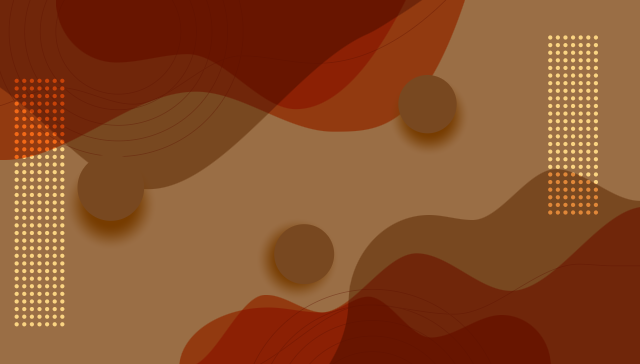
A Shadertoy shader for this background:

```glsl
// Draws overlapping earthy waves with thin contour lines, shaded discs and dot grids.
#define SPAN 768.0          // canvas width in design units
#define DOT_PITCH 9.13
#define DOT_RADIUS 2.5
#define LINE_WIDTH 0.9
#define LINE_ALPHA 0.5
#define RING_GAP 18.7
#define SHADOW_REACH 1.4
#define TAN vec3(0.604, 0.431, 0.271)
#define BROWN vec3(0.471, 0.282, 0.125)
#define SHADOW vec3(0.465, 0.235, 0.0)
#define LINE_COLOR vec3(0.36, 0.06, 0.0)

// Curve pieces: an eased climb, a quarter ellipse and a one-sided power.
float ease(float x, float a, float b, float height) { return height * smoothstep(a, b, x); }
float arc(float t) { t = max(t, 0.0); return sqrt(max(0.0, 1.0 - t * t)); }
float bend(float t, float power) { return pow(max(t, 0.0), power); }

// Heights are measured downward from the top edge.
float upperBrown(float x) {
    return 82.0 + ease(x, -60.0, 178.0, 145.0) - ease(x, 178.0, 480.0, 195.0)
         - ease(x, 440.0, 560.0, 55.0);
}
float upperOrange(float x) {
    return 192.0 - ease(x, 5.0, 235.0, 82.0) + ease(x, 235.0, 400.0, 48.0)
         - 158.0 * bend((x - 400.0) / 158.0, 3.0);
}
float upperRed(float x) {
    return 75.0 * arc((140.0 - x) / 73.0) - ease(x, 140.0, 225.0, 10.0)
         + ease(x, 225.0, 355.0, 66.0) - 131.0 * bend((x - 355.0) / 132.0, 2.0);
}
float lowerBrown(float x) {
    return 365.0 - 107.0 * arc((515.0 - x) / 97.0) + ease(x, 515.0, 567.0, 6.0)
         - ease(x, 567.0, 667.0, 61.0) + ease(x, 667.0, 768.0, 38.0);
}
float lowerOrange(float x) {
    return 442.0 - 73.0 * arc((322.0 - x) / 107.0) + ease(x, 322.0, 385.0, 6.0)
         - ease(x, 385.0, 500.0, 71.0) + ease(x, 500.0, 613.0, 45.0)
         - ease(x, 613.0, 775.0, 101.0);
}
float lowerRed(float x) {
    return 440.0 - ease(x, 225.0, 318.0, 86.0) + ease(x, 320.0, 388.0, 21.0)
         - ease(x, 388.0, 442.0, 19.0) + ease(x, 442.0, 517.0, 49.0)
         - ease(x, 517.0, 602.0, 27.0) + 62.0 * (1.0 - arc((x - 602.0) / 59.0));
}
float upperThread(float x) {
    return 130.0 - ease(x, -20.0, 70.0, 25.0) + ease(x, 70.0, 160.0, 20.0)
         - ease(x, 160.0, 290.0, 58.0) + ease(x, 290.0, 380.0, 9.0)
         - 76.0 * bend((x - 380.0) / 155.0, 2.0);
}
float lowerThread(float x) {
    return 450.0 - ease(x, 270.0, 440.0, 84.0) + ease(x, 440.0, 545.0, 11.0)
         - ease(x, 545.0, 695.0, 60.0) + ease(x, 695.0, 735.0, 2.0);
}

// Smooth coverage of the area where d is negative, and of the line where it is zero.
float fill(float d) { return clamp(0.5 - d / max(fwidth(d), 1e-4), 0.0, 1.0); }
float stroke(float d, float unit) {
    float dist = abs(d) * unit / max(length(vec2(dFdx(d), dFdy(d))), 1e-4);
    return clamp(0.5 + (0.5 * LINE_WIDTH - dist) / unit, 0.0, 1.0) * min(1.0, LINE_WIDTH / unit);
}
float rings(vec2 p, vec2 center, float innerRadius, float unit) {
    float r = length(p - center);
    float k = clamp(round((r - innerRadius) / RING_GAP), 0.0, 4.0);
    float dist = abs(r - innerRadius - k * RING_GAP);
    return clamp(0.5 + (0.5 * LINE_WIDTH - dist) / unit, 0.0, 1.0) * min(1.0, LINE_WIDTH / unit);
}
float dotGrid(vec2 p, vec2 first, vec2 count, float unit) {
    vec2 cell = clamp(round((p - first) / DOT_PITCH), vec2(0.0), count - 1.0);
    float d = length(p - first - cell * DOT_PITCH) - DOT_RADIUS;
    return clamp(0.5 - d / unit, 0.0, 1.0);
}

void mainImage(out vec4 fragColor, in vec2 fragCoord) {
    float unit = SPAN / iResolution.x;
    vec2 p = vec2(fragCoord.x, iResolution.y - fragCoord.y) * unit;

    // Translucent waves: one brown sheet crossed by up to two red sheets.
    float orangeTop = fill(p.y - upperOrange(p.x));
    float orangeLow = fill(lowerOrange(p.x) - p.y);
    float redTop = fill(p.y - upperRed(p.x));
    float redLow = fill(lowerRed(p.x) - p.y);
    float leftSide = 418.0 - 23.0 * bend((p.y - 362.0) / 75.0, 2.0);
    float brown = max(fill(p.y - upperBrown(p.x)),
                      fill(lowerBrown(p.x) - p.y) * fill(leftSide - p.x));
    float single = max(orangeTop, max(orangeLow, redLow));
    float twofold = max(orangeTop * redTop, orangeLow * redLow);
    vec3 color = mix(TAN, BROWN, brown);
    color = mix(color, mix(vec3(0.573, 0.227, 0.063), vec3(0.439, 0.149, 0.039), brown), single);
    color = mix(color, mix(vec3(0.549, 0.125, 0.016), vec3(0.408, 0.082, 0.0), brown), twofold);

    // Contour lines.
    float lines = max(rings(p, vec2(142.0, 38.0), 75.0, unit),
                      rings(p, vec2(447.0, 505.0), 83.0, unit));
    lines = max(lines, stroke(p.y - upperThread(p.x), unit));
    lines = max(lines, stroke(p.y - lowerThread(p.x), unit));
    color = mix(color, LINE_COLOR, LINE_ALPHA * lines);

    // Discs (center, radius) above soft shifted shadows.
    vec3 discs[3] = vec3[3](vec3(513, 125, 35), vec3(133, 225, 40), vec3(365, 305, 36));
    vec2 shifts[3] = vec2[3](vec2(2, 14), vec2(0, 20), vec2(-8, 6));
    for (int i = 0; i < 3; i++) {
        vec2 q = p - discs[i].xy;
        float r = discs[i].z;
        float shade = 1.0 - smoothstep(0.6 * r, SHADOW_REACH * r, length(q - shifts[i]));
        color = mix(color, SHADOW, shade);
        color = mix(color, BROWN, clamp(0.5 - (length(q) - r) / unit, 0.0, 1.0));
    }

    // Dot grids, tinted by the waves they cross.
    float dots = max(dotGrid(p, vec2(20.0, 97.0), vec2(7.0, 33.0), unit),
                     dotGrid(p, vec2(660.3, 45.0), vec2(7.0, 24.0), unit));
    vec3 dotColor = mix(vec3(0.98, 0.83, 0.51), vec3(0.88, 0.53, 0.22), brown);
    dotColor = mix(dotColor, mix(vec3(0.95, 0.41, 0.09), vec3(0.78, 0.26, 0.03), brown), single);
    fragColor = vec4(mix(color, dotColor, dots), 1.0);
}
```
